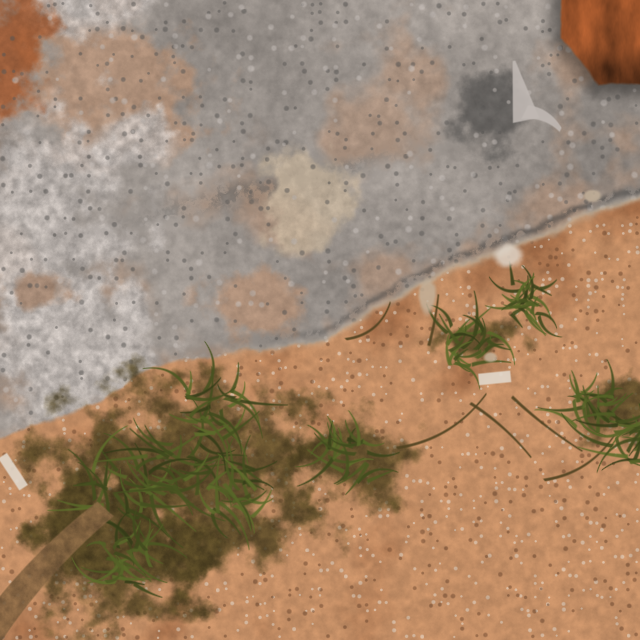
A WebGL 2 fragment shader for this texture:

```glsl
#version 300 es
precision highp float;
// Weathered concrete slab meeting sandy ground, with grass, twigs and litter.
// Noise-warped spots stain the slab, hashed cells scatter grit, and looped
// tapered strokes draw the blades and stems.
uniform vec2 u_resolution;
out vec4 fragColor;

const vec3 CONCRETE = vec3(.605, .575, .55);
const vec3 PLASTER = vec3(.75, .72, .7);
const vec3 CREAM = vec3(.76, .69, .6);
const vec3 PEACH = vec3(.7, .56, .46);
const vec3 STAIN = vec3(.36, .35, .34);
const vec3 RUST = vec3(.54, .29, .15);
const vec3 SAND = vec3(.77, .56, .4);
const vec3 SOIL = vec3(.62, .41, .27);
const vec3 THATCH = vec3(.31, .26, .13);
const vec3 GRASS_DARK = vec3(.2, .23, .09);
const vec3 GRASS_LIGHT = vec3(.37, .43, .17);
const vec3 WOOD = vec3(.5, .38, .25);
const vec3 WHITE = vec3(.88, .84, .79);
const float SOFT = .0018;
const int BLADES = 28;

// Tufts: centre, reach, lean
const vec4 TUFTS[10] = vec4[10](
  vec4(.19, .23, .1, .3), vec4(.27, .27, .1, .5), vec4(.36, .23, .09, .4),
  vec4(.2, .12, .08, .1), vec4(.33, .35, .09, .5), vec4(.54, .28, .08, -.3),
  vec4(.73, .46, .07, .3), vec4(.82, .53, .055, .2), vec4(.93, .35, .075, .3),
  vec4(1, .31, .1, -.2));
// Stems: start, end
const vec4 STEMS[6] = vec4[6](
  vec4(.62, .3, .76, .385), vec4(.735, .37, .83, .285), vec4(.8, .38, .91, .295),
  vec4(.85, .25, .96, .32), vec4(.67, .46, .685, .54), vec4(.54, .47, .61, .528));

vec2 p;
vec3 col;
float rag;

float hash(vec2 v) {
  vec3 q = fract(v.xyx * vec3(.1031, .103, .0973));
  q += dot(q, q.yzx + 33.33);
  return fract((q.x + q.y) * q.z);
}
float noise(vec2 v) {
  vec2 i = floor(v), f = fract(v);
  f = f * f * (3. - 2. * f);
  return mix(mix(hash(i), hash(i + vec2(1, 0)), f.x),
    mix(hash(i + vec2(0, 1)), hash(i + 1.), f.x), f.y);
}
float fbm(vec2 v) {
  float sum = 0., amp = .5;
  for (int i = 0; i < 5; i++, amp *= .5) {
    sum += amp * noise(v);
    v = mat2(1.6, 1.2, -1.2, 1.6) * v + 7.3;
  }
  return sum;
}
float bump(float x, float w) { return exp(-x * x / (w * w)); }

// Ragged elliptical patch
void spot(vec3 tint, float x, float y, float rx, float ry) {
  float r = length((p - vec2(x, y)) / vec2(rx, ry)) + rag;
  col = mix(col, tint, .82 - .82 * smoothstep(.6, 1.15, r));
}
// Jittered dots in some cells
void grit(vec3 tint, float cells, float density) {
  vec2 v = p * cells, id = floor(v);
  vec2 c = .3 + .4 * vec2(hash(id + 11.), hash(id + 47.));
  float r = .12 + .2 * hash(id + cells);
  float dots = 1. - smoothstep(r * .5, r + .12, length(fract(v) - c));
  col = mix(col, tint, .55 * dots * step(hash(id), density));
}
// Bowed stroke from ab.xy to ab.zw
void stroke(vec3 tint, vec4 ab, float bow, float width, float taper) {
  vec2 u = ab.zw - ab.xy, q = p - ab.xy;
  float len = length(u), t = dot(q, u) / (len * len);
  float s = abs(dot(q, vec2(-u.y, u.x)) / len - bow * len * 4. * t * (1. - t));
  float w = width * (1. - taper * clamp(t, 0., 1.));
  float ends = smoothstep(-SOFT, SOFT, min(t, 1. - t) * len);
  col = mix(col, tint, .9 * ends * (1. - smoothstep(w - SOFT, w + SOFT, s)));
}

void slab(float coarse, float fine) {
  col = CONCRETE * (.82 + .36 * coarse);
  col = mix(col, PEACH, .6 * smoothstep(.5, .72, fbm(p * 9. + 31.)));
  spot(PEACH, .16, .87, .15, .13);
  spot(PEACH, .4, .52, .1, .05);
  vec3 pale = PLASTER * (.86 + .28 * fine);
  spot(pale, .03, .64, .19, .21);
  spot(pale, .1, .46, .17, .15);
  spot(pale, .15, 1., .11, .06);
  spot(pale, .2, .78, .06, .05);
  spot(PEACH * .9, .07, .55, .05, .035);
  spot(RUST * 1.15, 0., .91, .075, .11);
  // Dark seam
  float seam = bump(p.y - .607 - .24 * p.x + .02 * rag, .02) * bump(p.x - .41, .2);
  col = mix(col, STAIN, .6 * seam * smoothstep(.35, .6, fine));
  spot(CREAM, .475, .69, .075, .08);
  spot(STAIN, .765, .825, .06, .06);
  grit(STAIN, 75., .13);
  grit(PLASTER, 60., .1);
}

void main() {
  p = gl_FragCoord.xy / u_resolution;
  float coarse = fbm(p * 7.), fine = fbm(p * 85.);
  rag = 1.6 * (fbm(p * 24. + 5.) - .48);
  float edge = .315 + .375 * p.x - .036 * bump(p.x - .51, .1) + .022 * bump(p.x - .25, .06);
  float d = p.y - edge + .014 * rag;
  slab(coarse, fine);
  vec3 top = col;
  // Sandy ground
  col = mix(SOIL, SAND, smoothstep(.22, .55, coarse + .6 * clamp(-d, 0., .3)));
  grit(WHITE, 95., .16);
  grit(SOIL * .7, 81., .14);
  col = mix(col, top, smoothstep(-.004, .004, d)) * (.88 + .24 * fine);
  // Broken lip
  float right = smoothstep(.2, .7, p.x);
  col = mix(col, STAIN * .8, .6 * right * bump(d - .016, .007) * smoothstep(.3, .55, fine));
  col = mix(col, CREAM, .6 * right * bump(d, .006));
  // Rusty block and shadow
  float block = max(max(.878 - p.x, .868 - p.y), dot(vec2(.875, .945) - p, vec2(.78, .62)));
  block += .006 * rag;
  col *= .65 + .35 * smoothstep(0., .035, block);
  vec3 rust = RUST * (.3 + .8 * fbm(p * vec2(45, 20)) + .4 * smoothstep(.88, .94, p.y));
  col = mix(rust, col, smoothstep(-.003, .003, block));
  // White chip
  stroke(PLASTER, vec4(.822, .812, .803, .905), 0., .021, .9);
  stroke(PLASTER, vec4(.82, .825, .876, .797), .12, .012, .7);
  // Matted thatch
  vec3 thatch = THATCH * (.65 + .7 * fine);
  spot(thatch, .29, .26, .23, .15);
  spot(thatch, .19, .16, .13, .13);
  spot(thatch, .55, .28, .1, .07);
  spot(thatch, .74, .47, .07, .035);
  spot(thatch, .97, .36, .07, .06);
  // Stems and blades
  for (int i = 0; i < 6; i++)
    stroke(THATCH, STEMS[i], .3 * hash(vec2(i, 3)) - .2, .0024, .5);
  for (int i = 0; i < 10; i++) {
    vec4 tuft = TUFTS[i];
    if (distance(p, tuft.xy) > tuft.z * 1.9) continue;
    for (int j = 0; j < BLADES; j++) {
      vec2 id = vec2(i * 13 + 1, j * 7 + 2);
      float angle = 1.57 - tuft.w + 4.6 * (hash(id) - .5);
      vec2 base = tuft.xy + tuft.z * .9 * (vec2(hash(id + 5.), hash(id + 9.)) - .5);
      vec2 tip = base + tuft.z * (.35 + .65 * hash(id + 17.)) * vec2(cos(angle), sin(angle));
      vec3 green = mix(GRASS_DARK, GRASS_LIGHT, hash(id + 31.));
      stroke(green, vec4(base, tip), .4 * hash(id + 23.) - .2, .0032, .8);
    }
  }
  // Stick, pebbles, stubs
  stroke(WOOD * (.75 + .5 * fine), vec4(-.03, -.01, .165, .205), .04, .023, .25);
  rag *= .4;
  spot(WHITE, .793, .6, .025, .021);
  spot(CREAM, .925, .694, .014, .01);
  spot(CREAM, .767, .442, .012, .009);
  spot(CREAM, .668, .54, .014, .03);
  stroke(WHITE, vec4(.748, .407, .798, .412), 0., .009, 0.);
  stroke(WHITE, vec4(.004, .288, .037, .238), 0., .008, 0.);
  fragColor = vec4(col, 1);
}
```
